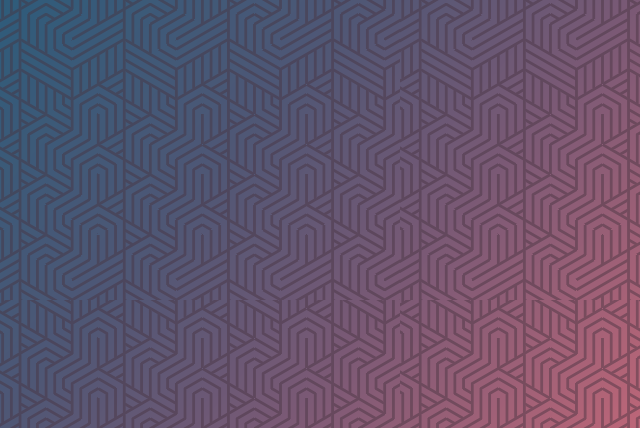
Write a WebGL 2 fragment shader that draws this pattern.

```glsl
#version 300 es
precision highp float;

uniform vec2 u_resolution;
out vec4 fragColor;

// Lengths are fractions of the canvas width, y measured downward
const float TRIANGLE_HEIGHT = 0.0407;
const vec2 GRID_ORIGIN = vec2(0.0313, 0.0143);
const vec2 SEAM = vec2(0.625, 0.469);
const float SEAM_SHIFT = 0.026;

// Relative to the triangle height
const float STRIPES = 3.0;
const float LINE_HALF_WIDTH = 0.054;

const vec2 GRADIENT_AXIS = vec2(0.64, 0.36);
const vec3 TEAL = vec3(0.18, 0.36, 0.48);
const vec3 INDIGO = vec3(0.31, 0.34, 0.46);
const vec3 PLUM = vec3(0.48, 0.35, 0.46);
const vec3 ROSE = vec3(0.74, 0.40, 0.47);
const vec3 INK = vec3(0.28, 0.20, 0.25);
const float INK_STRENGTH = 0.46;

// Stripe directions and their unit normals
const int UPRIGHT = 0;
const int RISING = 1;
const int FALLING = 2;
const vec2 NORMALS[3] = vec2[3](vec2(1.0, 0.0), vec2(0.5, 0.866025), vec2(-0.5, 0.866025));

// Directions in four columns, each repeating every four triangles
const int WEAVE[16] = int[16](
    UPRIGHT, UPRIGHT, FALLING, RISING,
    RISING, UPRIGHT, FALLING, FALLING,
    RISING, RISING, UPRIGHT, UPRIGHT,
    RISING, FALLING, UPRIGHT, UPRIGHT);

// Stripe direction of the triangle that holds a grid point
int stripeDirection(vec2 p) {
    int column = int(mod(floor(p.x), 4.0));
    float index = floor(dot(p, NORMALS[RISING])) + floor(dot(p, NORMALS[FALLING]));
    int row = int(mod(index, 16.0));

    // Every fourth repeat has wide slanted bands instead of arches
    if (column == 0 && row == 3) return FALLING;
    if (column == 1 && row == 4) return FALLING;
    if (column == 2 && row == 2) return RISING;
    if (column == 2 && row == 4) return UPRIGHT;
    if (column == 3 && row == 1) return RISING;
    return WEAVE[column * 4 + row % 4];
}

// Distance to the nearest stripe line, including lines owned across an edge
float lineDistance(vec2 p) {
    const float NUDGE = 0.01;
    float nearest = 1.0;
    for (int k = 0; k < 3; k++) {
        vec2 normal = NORMALS[k];
        float along = dot(p, normal);
        float offset = along - round(along * STRIPES) / STRIPES;
        vec2 onLine = p - normal * offset;
        if (stripeDirection(onLine + normal * NUDGE) == k ||
            stripeDirection(onLine - normal * NUDGE) == k) {
            nearest = min(nearest, abs(offset));
        }
    }
    return nearest;
}

vec3 background(vec2 uv) {
    float t = dot(uv, GRADIENT_AXIS);
    vec3 color = mix(TEAL, INDIGO, clamp(t / 0.36, 0.0, 1.0));
    color = mix(color, PLUM, clamp((t - 0.36) / 0.28, 0.0, 1.0));
    return mix(color, ROSE, clamp((t - 0.64) / 0.36, 0.0, 1.0));
}

void main() {
    vec2 fromTop = vec2(gl_FragCoord.x, u_resolution.y - gl_FragCoord.y);
    vec2 position = fromTop / u_resolution.x;

    // The pattern jumps where one tile meets the next
    position += SEAM_SHIFT * step(SEAM, position);
    vec2 grid = (position - GRID_ORIGIN) / TRIANGLE_HEIGHT;

    float pixel = 1.0 / (u_resolution.x * TRIANGLE_HEIGHT);
    float line = 1.0 - smoothstep(-0.6 * pixel, 0.6 * pixel, lineDistance(grid) - LINE_HALF_WIDTH);

    vec3 color = mix(background(fromTop / u_resolution), INK, line * INK_STRENGTH);
    fragColor = vec4(color, 1.0);
}
```
